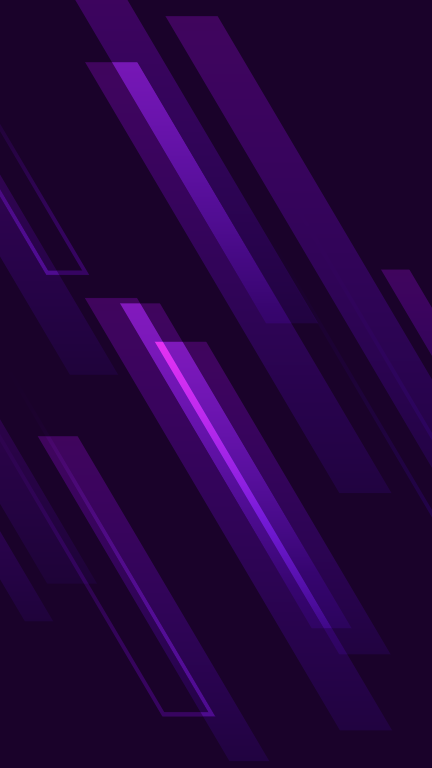
This background is drawn by a WebGL 1 fragment shader. Its source:

```glsl
precision highp float;
// Slanted translucent violet bands and thin frames glowing on a dark purple field.

uniform vec2 u_resolution;

#define SLANT 0.59        // sideways shift per unit of depth
#define STROKE 0.0058     // line width of the frames
#define FADE_POWER 1.4    // shape of the fade along a band
#define TAIL 0.3          // light left at the lower end of a band
#define FIELD vec3(0.10, 0.008, 0.165)
#define PURPLE vec3(0.25, 0.018, 0.365)
#define VIOLET vec3(0.51, 0.10, 0.735)
#define MAGENTA vec3(0.93, 0.20, 0.94)
#define COOLING vec3(-0.05, 0.0, 0.09)

// Soft-edged interval from lo to hi.
float span(float v, float lo, float hi) {
  float soft = 0.7 / u_resolution.y;
  return smoothstep(lo - soft, lo + soft, v)
       * (1.0 - smoothstep(hi - soft, hi + soft, v));
}

// q = (unslanted x, depth from the top); ends = (top, bottom) depths.
float box(vec2 q, float left, float width, vec2 ends) {
  return span(q.x, left, left + width) * span(q.y, ends.x, ends.y);
}

// Filled band; returns (energy, coolness), dimming and cooling downwards.
vec2 band(vec2 q, float left, float width, vec2 ends, float strength) {
  float t = clamp((q.y - ends.x) / (ends.y - ends.x), 0.0, 1.0);
  float energy = strength * mix(1.0, TAIL, pow(t, FADE_POWER));
  return box(q, left, width, ends) * energy * vec2(1.0, t);
}

// Outlined band, brightening downwards.
vec2 frame(vec2 q, float left, float width, vec2 ends, float strength, float cool) {
  float t = smoothstep(ends.x, ends.y, q.y);
  float inner = box(q, left + STROKE, width - 2.0 * STROKE,
                    ends + vec2(STROKE, -STROKE));
  float line = box(q, left, width, ends) - inner;
  return line * strength * t * vec2(1.0, cool);
}

// Stacked light climbs from the field through purple and violet to magenta.
vec3 glow(vec2 light) {
  float e = light.x;
  vec3 color = mix(FIELD, PURPLE, clamp(e, 0.0, 1.0));
  color = mix(color, VIOLET, clamp(e - 1.0, 0.0, 1.0));
  color = mix(color, MAGENTA, clamp(e - 2.0, 0.0, 1.0));
  return color + COOLING * light.y;
}

void main() {
  vec2 p = gl_FragCoord.xy / u_resolution.y;
  float depth = 1.0 - p.y;
  vec2 q = vec2(p.x - SLANT * depth, depth);
  vec2 light = vec2(0.0);

  // Upper bands
  light += band(q, 0.063, 0.068, vec2(0.081, 0.642), 1.0);
  light += band(q, 0.098, 0.068, vec2(-0.06, 0.421), 1.0);
  light += band(q, 0.203, 0.068, vec2(0.021, 0.66), 1.0);
  light += band(q, 0.289, 0.037, vec2(0.351, 0.62), 1.0);

  // Central stack
  light += band(q, -0.1185, 0.068, vec2(0.388, 0.951), 1.0);
  light += band(q, -0.0768, 0.052, vec2(0.395, 0.818), 1.0);
  light += band(q, -0.061, 0.067, vec2(0.445, 0.852), 1.0);

  // Left side bands
  light += band(q, -0.197, 0.063, vec2(0.1, 0.488), 0.75);
  light += band(q, -0.286, 0.052, vec2(0.568, 0.991), 1.0);
  light += band(q, -0.387, 0.065, vec2(0.45, 0.76), 0.6);
  light += band(q, -0.445, 0.037, vec2(0.55, 0.809), 0.75);

  // Thin frames
  light += frame(q, -0.151, 0.056, vec2(0.05, 0.358), 0.9, 0.5);
  light += frame(q, -0.339, 0.069, vec2(0.46, 0.933), 0.9, 0.4);
  light += frame(q, 0.165, 0.065, vec2(0.25, 0.9), 0.55, 1.2);

  gl_FragColor = vec4(glow(light), 1.0);
}
```
